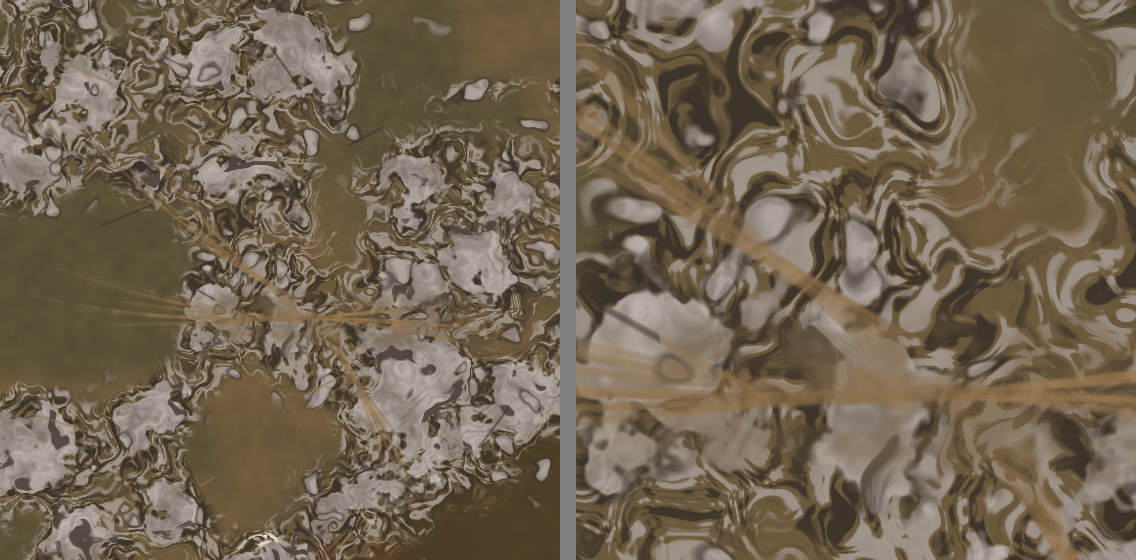
Left, the full canvas; right, a detail of the centre.
Reproduce this texture procedurally as a WebGL 1 fragment shader.

```glsl
precision highp float;
// Pale crusty lichen and crumbs on murky olive stone, crossed by dry grass.
uniform vec2 u_resolution;

const vec3 OLIVE = vec3(0.35, 0.315, 0.215);
const vec3 BROWN = vec3(0.45, 0.36, 0.24);
const vec3 DARK = vec3(0.22, 0.19, 0.16);
const vec3 GREY = vec3(0.55, 0.505, 0.47);
const vec3 PALE = vec3(0.67, 0.635, 0.605);
const vec3 STRAW = vec3(0.57, 0.45, 0.30);
const vec3 RUST = vec3(0.40, 0.24, 0.12);

float hash(vec2 p) {
  vec3 q = fract(p.xyx * 0.1031);
  q += dot(q, q.yzx + 33.33);
  return fract((q.x + q.y) * q.z);
}

vec2 hash2(vec2 p) { return vec2(hash(p), hash(p + 57.3)); }

float noise(vec2 p) {
  vec2 i = floor(p), f = fract(p);
  f = f * f * (3.0 - 2.0 * f);
  return mix(mix(hash(i), hash(i + vec2(1, 0)), f.x),
             mix(hash(i + vec2(0, 1)), hash(i + 1.0), f.x), f.y);
}

float fbm(vec2 p) {
  float sum = 0.0, gain = 0.54;
  for (int i = 0; i < 3; i++) {
    sum += gain * noise(p);
    p = mat2(1.6, 1.2, -1.2, 1.6) * p + 11.7;
    gain *= 0.5;
  }
  return sum;
}

float ellipse(vec2 p, vec2 center, vec2 radii) {
  return 1.0 - smoothstep(0.6, 1.3, length((p - center) / radii));
}

float segment(vec2 p, vec2 a, vec2 b) {
  vec2 d = b - a;
  return length(p - a - d * clamp(dot(p - a, d) / dot(d, d), 0.0, 1.0));
}

// Rotates v so that x runs along the given angle.
vec2 along(vec2 v, float angle) {
  float c = cos(angle), s = sin(angle);
  return vec2(c * v.x + s * v.y, c * v.y - s * v.x);
}

// Signed depth inside scattered discs, in cell units; positive inside.
float scatter(vec2 p, float smallest, float largest, float share) {
  float depth = -1.0;
  for (int y = -1; y <= 1; y++) {
    for (int x = -1; x <= 1; x++) {
      vec2 cell = floor(p) + vec2(x, y);
      vec2 center = cell + 0.15 + 0.7 * hash2(cell);
      float radius = mix(smallest, largest, hash(cell + 19.1));
      float kept = step(hash(cell + 83.7), share);
      depth = max(depth, mix(-1.0, radius - length(p - center), kept));
    }
  }
  return depth;
}

// Curved blades spreading from one root.
float fan(vec2 p, vec2 root, float angle, float spread, float reach) {
  float ink = 0.0;
  for (int i = 0; i < 10; i++) {
    vec2 h = hash2(vec2(float(i) + 3.0, angle * 7.0 + 40.0));
    vec2 q = along(p - root, angle + (h.x - 0.5) * spread);
    q.y += (h.y - 0.5) * 0.7 * q.x * q.x + (h.x - 0.5) * 0.025;
    float end = reach * mix(0.45, 1.0, h.y);
    float body = smoothstep(-0.03, 0.03, q.x) * (1.0 - smoothstep(end * 0.4, end, q.x));
    ink = max(ink, body * mix(0.35, 0.85, h.x) * (1.0 - smoothstep(0.0008, 0.0042, abs(q.y))));
  }
  return ink;
}

// Short loose twigs.
float twigs(vec2 p) {
  float ink = 0.0;
  for (int i = 0; i < 14; i++) {
    vec2 start = hash2(vec2(float(i) * 3.0, 5.0));
    vec2 reach = (hash2(vec2(float(i), 71.0)) - 0.5) * vec2(0.24, 0.16);
    ink = max(ink, 1.0 - smoothstep(0.0006, 0.0035, segment(p, start, start + reach)));
  }
  return ink;
}

void main() {
  vec2 p = gl_FragCoord.xy / u_resolution;
  float broad = fbm(p * 4.0 + 3.0), fine = fbm(p * 48.0);
  vec2 warp = vec2(fbm(p * 15.0), fbm(p * 15.0 + 40.0)) - 0.47;

  // Bare stone
  float shore = p.y - 0.09 - (p.x - 0.62) * 0.62;
  float corner = smoothstep(0.0, 0.1, -shore) * smoothstep(0.5, 0.65, p.x);
  float warm = smoothstep(0.38, 0.7, broad + 0.22 * (p.x - 0.4));
  vec3 color = mix(OLIVE, BROWN, warm) * (0.93 + 0.15 * fine);
  color = mix(color, DARK * vec3(1.15, 1.05, 0.75), corner * 0.7);
  color = mix(color, RUST, 0.75 * ellipse(p + warp * 0.1, vec2(0.62, 0.03), vec2(0.08, 0.06)));

  // Where crust grows
  float pool = max(ellipse(p, vec2(0.1, 0.47), vec2(0.24, 0.2)),
                   ellipse(p, vec2(0.47, 0.2), vec2(0.13, 0.13)));
  pool = max(pool, max(ellipse(p, vec2(0.86, 0.96), vec2(0.22, 0.1)), corner * 0.8));
  float crust = scatter(p * 5.0 + warp * 0.75 + 2.0, 0.16, 0.57, 0.92) - pool * 0.8;
  float ridge = segment(p + warp * 0.06, vec2(0.64, 0.1), vec2(1.04, 0.34));
  crust = max(crust, (0.034 - ridge) * 5.0);
  float edge = crust + (fine - 0.47) * 0.55;

  // Crumbs lit from the upper left
  vec2 grain = p * 54.0 + warp * 14.0;
  float crumb = fbm(grain);
  float relief = crumb - fbm(grain + vec2(-0.45, 0.5));
  float tone = 0.5 + (crumb - 0.47) * 1.5 + relief * 0.9;
  vec3 debris = mix(DARK, mix(OLIVE, BROWN, 0.6) * 1.02, smoothstep(0.16, 0.44, tone));
  debris = mix(debris, mix(GREY, PALE, crumb), smoothstep(0.56, 0.78, tone));
  float littered = smoothstep(-0.42, -0.12, crust + (broad - 0.47) * 0.5 + (crumb - 0.47) * 0.3);
  color = mix(color, debris, littered * 0.92);

  // Lichen plates with dark rims and pits
  float rim = smoothstep(-0.13, -0.02, edge) * smoothstep(0.4, 0.62, fbm(p * 24.0 + 9.0));
  color = mix(color, DARK, rim * 0.65);
  float mottled = smoothstep(0.25, 0.66, fbm(p * 26.0 + 20.0));
  vec3 plate = mix(GREY, PALE, mottled) + relief * 0.2;
  float pits = smoothstep(0.69, 0.78, noise(p * 36.0 + warp * 5.0) * 0.8 + 0.2 * crumb);
  plate = mix(plate, DARK * 1.1, pits * 0.8);
  color = mix(color, plate, smoothstep(-0.01, 0.06, edge));

  // Small round lobes
  float lobe = scatter(p * 15.0 + warp * 1.3, 0.1, 0.29, 0.3);
  float near = smoothstep(-0.75, -0.4, crust);
  color = mix(color, DARK, near * 0.55 * smoothstep(-0.09, 0.0, lobe));
  color = mix(color, mix(GREY, PALE, smoothstep(0.0, 0.18, lobe + relief * 0.3)),
              near * smoothstep(0.0, 0.05, lobe));

  // Dry grass and twigs
  float haze = ellipse(p, vec2(0.58, 0.43), vec2(0.3, 0.05)) * smoothstep(0.3, 0.6, fine);
  color = mix(color, BROWN, haze * 0.5);
  float grass = max(fan(p, vec2(0.57, 0.43), 3.14, 0.3, 0.58),
                    fan(p, vec2(0.52, 0.46), 2.5, 0.3, 0.55));
  grass = max(grass, max(fan(p, vec2(0.48, 0.44), -0.06, 0.22, 0.58),
                         fan(p, vec2(0.6, 0.39), -1.1, 0.3, 0.42)));
  color = mix(color, STRAW * (0.72 + 0.5 * fine), grass);
  color = mix(color, mix(DARK, STRAW, step(0.5, broad)), twigs(p) * 0.55);

  // Wet glints at the lower edge
  float glint = ellipse(p + warp * 0.12, vec2(0.48, 0.025), vec2(0.045, 0.022));
  color = mix(color, vec3(0.93, 0.88, 0.78), glint * smoothstep(0.4, 0.6, crumb));
  gl_FragColor = vec4(color, 1.0);
}
```
